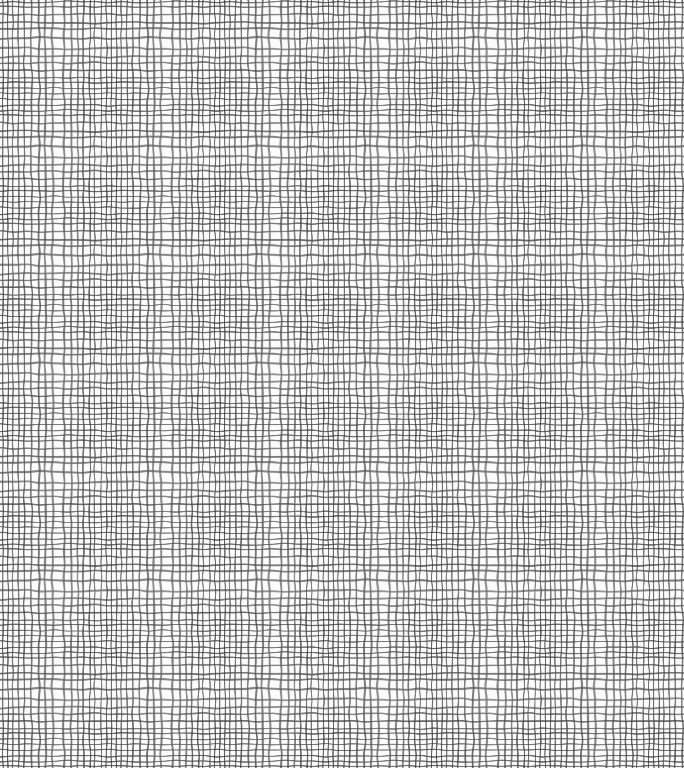
Give the GLSL for this pattern, as a Shadertoy shader.

```glsl
// Seamless loose mesh of wavering grey ink threads on off-white paper.

const float TAU = 6.2831853;
const float TILES_DOWN = 7.08;                 // repeats over the canvas height
const vec2 THREADS = vec2(17.0, 16.0);         // upright and level threads per tile
const vec2 CROWDED_AT = vec2(0.0, 0.2);        // where threads stand closest, in tiles
const float CROWDING = 0.040;                  // shift toward the crowded strip, in tiles
const float KNOTS = 8.0;                       // bends along a thread per tile
const float THREAD_WIDTH = 0.0142;             // in tiles
const float SOFT_EDGE = 0.0050;                // in tiles
const vec3 PAPER = vec3(0.985);
const vec3 INK = vec3(0.12);

float hash(vec2 p) {
    vec3 q = fract(vec3(p.xyx) * 0.1031);
    q += dot(q, q.yzx + 33.33);
    return fract((q.x + q.y) * q.z);
}

// Smooth noise along a thread, closing on itself at the tile edge.
float waver(float along, float id, float knots) {
    float s = along * knots;
    float cell = floor(s);
    float a = hash(vec2(mod(cell, knots), id));
    float b = hash(vec2(mod(cell + 1.0, knots), id));
    return mix(a, b, smoothstep(0.0, 1.0, s - cell)) - 0.5;
}

// Ink coverage of parallel threads; all lengths are in tiles.
float threads(float across, float along, float count, float crowdedAt,
              float pixel, float seed) {
    float crowded = across + CROWDING * sin(TAU * (across - crowdedAt));
    float s = crowded * count;
    float nearest = floor(s);
    float edge = max(SOFT_EDGE, 0.36 * pixel);
    float cover = 0.0;
    for (int k = -1; k <= 1; k++) {
        float index = nearest + float(k);
        float id = mod(index, count) + seed;
        float shift = 0.34 * (hash(vec2(id, seed + 5.3)) - 0.5)
                    + 0.26 * waver(along, id, KNOTS)
                    + 0.12 * waver(along, id + 41.7, 3.0);
        float dist = abs(s - index - 0.5 - shift) / count;
        float halfWidth = 0.5 * THREAD_WIDTH
                        * (1.0 + 0.30 * waver(along, id + 83.1, KNOTS));
        float weight = 0.90 + 0.20 * hash(vec2(id, seed + 9.7));
        float ink = 1.0 - smoothstep(halfWidth - edge, halfWidth + edge, dist);
        cover = max(cover, ink * weight);
    }
    return cover;
}

void mainImage(out vec4 fragColor, in vec2 fragCoord) {
    float pixel = TILES_DOWN / iResolution.y;
    vec2 p = fragCoord * pixel;

    float upright = threads(p.x, p.y, THREADS.x, CROWDED_AT.x, pixel, 11.0);
    float level = threads(p.y, p.x, THREADS.y, CROWDED_AT.y, pixel, 137.0);

    // Crossings hold a little more ink, crowded strips are inked heavier.
    float ink = max(upright, level) + 0.28 * min(upright, level);
    vec2 strip = cos(TAU * (p - CROWDED_AT));
    float load = 0.58 * (1.0 + 0.06 * (strip.x + strip.y));
    fragColor = vec4(mix(PAPER, INK, clamp(ink * load, 0.0, 1.0)), 1.0);
}
```
